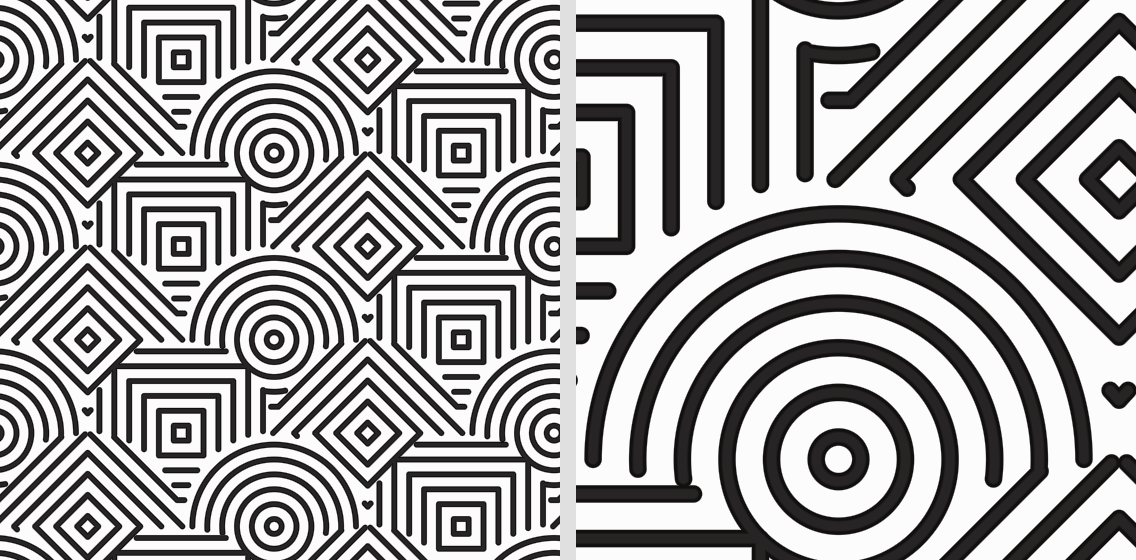
Left: the whole. Right: its middle third, enlarged.
A Shadertoy shader for this pattern:

```glsl
// Half-drop repeat of concentric circles, squares and diamonds in rounded ink strokes, with small hearts.

const vec3  PAPER = vec3(0.99);
const vec3  INK = vec3(0.15, 0.14, 0.14);
const vec3  INK_RIM = vec3(0.07, 0.06, 0.06);
const float ROWS = 3.0;             // repeats down the canvas
const float COLUMNS = 2.0;          // half-dropped columns across
const float GAPS = 37.65;           // ring spacings per canvas height
const float STROKE = 0.196;         // half line width, in ring spacings
const float RIM = 0.075;            // depth of the darker stroke edge
const float CLEARANCE = 6.4;        // where square strokes stop, from a circle centre
const vec2  CIRCLE_AT = vec2(0.4896, 0.7266);
const vec2  DIAMOND_AT = vec2(0.1566, 0.7266);
const vec2  SQUARE_AT = vec2(0.3236, 0.5599);
const vec2  PITCH = GAPS / vec2(COLUMNS, ROWS);
const vec2  TO_CIRCLE = vec2(6.25, 6.27);   // from square centre, right and down
const float SQRT2 = 1.41421356;

float segment(vec2 p, vec2 a, vec2 b) {
    vec2 ab = b - a;
    return length(p - a - ab * clamp(dot(p - a, ab) / dot(ab, ab), 0.0, 1.0));
}

float boxOutline(vec2 p, float halfSize) {
    vec2 e = abs(p) - halfSize;
    return abs(length(max(e, 0.0)) + min(max(e.x, e.y), 0.0));
}

// Symmetric arc over the top, ending at height endY on both sides
float arc(vec2 p, float radius, float endY) {
    p.x = abs(p.x);
    vec2 end = vec2(sqrt(radius * radius - endY * endY), endY);
    return end.x * p.y > end.y * p.x ? abs(length(p) - radius) : length(p - end);
}

// Coordinates around the nearest copy; lift moves the wrap window upward
vec2 nearestCopy(vec2 p, vec2 centre, float lift) {
    vec2 q = p - centre * GAPS;
    float column = round(q.x / PITCH.x);
    q -= column * PITCH * vec2(1.0, 0.5);
    q.y -= PITCH.y * round((q.y - lift) / PITCH.y);
    return q;
}

float circleMotif(vec2 q) {
    float d = arc(vec2(q.x, -q.y), 3.5, 3.42);      // stub below the full rings
    for (int i = 0; i < 3; i++) {
        float inner = float(i) + 0.5;
        float outer = inner + 3.0;
        d = min(d, abs(length(q) - inner));
        d = min(d, arc(q, outer, 0.22 * (outer - 5.5)));
    }
    return d;
}

float squareMotif(vec2 q) {
    vec2 m = vec2(abs(q.x), q.y);
    float d = min(boxOutline(q, 0.5), boxOutline(q, 1.5));
    for (int i = 2; i < 5; i++) {
        float r = float(i) + 0.5;
        vec2 away = TO_CIRCLE - r;
        vec2 reach = sqrt(CLEARANCE * CLEARANCE - away * away);
        d = min(d, segment(m, vec2(0.0, r), vec2(r)));
        d = min(d, segment(m, vec2(r), vec2(r, reach.x - TO_CIRCLE.y)));
        d = min(d, segment(m, vec2(0.0, -r), vec2(TO_CIRCLE.x - reach.y, -r)));
    }
    // Broken outermost ring
    d = min(d, segment(m, vec2(0.0, 5.5), vec2(3.0, 5.5)));
    return min(d, segment(m, vec2(5.5, 2.9), vec2(5.5, 0.13)));
}

float diamondMotif(vec2 q) {
    vec2 m = vec2(abs(q.x), q.y);
    vec2 turned = vec2(q.x + q.y, q.y - q.x) / SQRT2;
    float d = 1e3;
    for (int i = 0; i < 3; i++) d = min(d, boxOutline(turned, float(i) + 0.5));

    // Open chevrons; the upper one has a notched tip
    for (int i = 0; i < 2; i++) {
        float tip = SQRT2 * (float(i) + 3.5);
        float notch = 0.17 * float(i);
        d = min(d, segment(m, vec2(notch, tip - notch), vec2(tip, 0.0)));
    }
    d = min(d, segment(q, vec2(-4.95, 0.0), vec2(-4.75, -0.2)));

    // Shoulder strokes joining the neighbours
    vec2 elbow = vec2(6.01, 1.77);
    d = min(d, segment(m, elbow.yx, elbow));
    d = min(d, segment(m, elbow, vec2(6.5, elbow.y)));

    // Heart above the tip
    return min(d, segment(m, vec2(0.0, 7.6), vec2(0.2, 7.82)));
}

void mainImage(out vec4 fragColor, in vec2 fragCoord) {
    vec2 p = fragCoord / iResolution.y * GAPS;
    float pixel = GAPS / iResolution.y;

    float d = circleMotif(nearestCopy(p, CIRCLE_AT, 0.9));
    d = min(d, squareMotif(nearestCopy(p, SQUARE_AT, 0.4)));
    d = min(d, diamondMotif(nearestCopy(p, DIAMOND_AT, 2.2)));
    d -= STROKE;

    vec3 ink = mix(INK, INK_RIM, smoothstep(-1.5 * RIM, -0.7 * RIM, d));
    float cover = clamp(0.5 - d / (1.2 * pixel), 0.0, 1.0);
    fragColor = vec4(mix(PAPER, ink, cover), 1.0);
}
```
